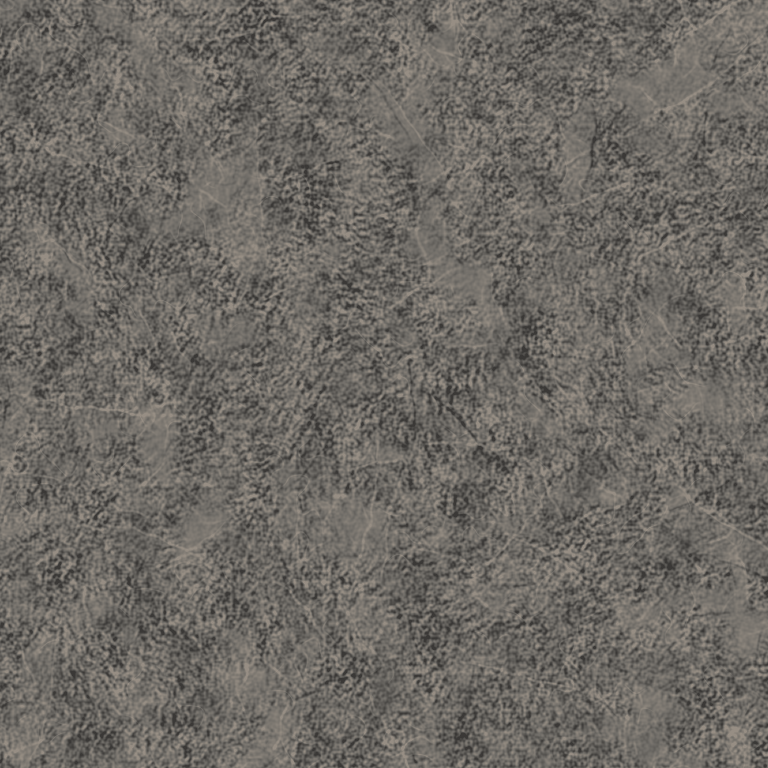
Give the GLSL for this texture, as a Shadertoy shader.

```glsl
// Worn grey stone hide: crackled directional grain, smooth rubbed patches and thin creases.
#define DARK vec3(0.320, 0.311, 0.298)
#define MID vec3(0.436, 0.424, 0.404)
#define LIGHT vec3(0.540, 0.513, 0.479)
#define GRAIN_SCALE 178.0
#define STREAK_STRENGTH 1.08
#define SPECK_STRENGTH 1.12
#define MOTTLE_STRENGTH 0.84
#define WORN_LIFT 0.30
#define WORN_CALM 0.72
#define CREASE_STRENGTH 0.62
#define CREASE_WIDTH 0.0018
#define PI 3.14159265

float hash(vec2 p) {
    return fract(sin(dot(p, vec2(127.1, 311.7))) * 43758.5453);
}

vec2 gradient(vec2 cell) {
    float angle = 2.0 * PI * hash(cell);
    return vec2(cos(angle), sin(angle));
}

// Gradient noise, roughly -0.7 to 0.7
float noise(vec2 p) {
    vec2 i = floor(p), f = fract(p);
    vec2 u = f * f * f * (f * (f * 6.0 - 15.0) + 10.0);
    vec2 e = vec2(1.0, 0.0);
    float low = mix(dot(gradient(i), f), dot(gradient(i + e), f - e), u.x);
    float high = mix(dot(gradient(i + e.yx), f - e.yx), dot(gradient(i + 1.0), f - 1.0), u.x);
    return mix(low, high, u.y);
}

float fbm(vec2 p) {
    float sum = 0.0, amp = 0.6;
    for (int i = 0; i < 4; i++) {
        sum += amp * noise(p);
        p = mat2(1.6, 1.2, -1.2, 1.6) * p + 13.7;
        amp *= 0.6;
    }
    return sum;
}

// Stretched grain that follows a turning direction
float streaks(vec2 p) {
    float flow = 0.85 + 2.2 * noise(p * 3.2 + 4.0) + 1.2 * noise(p * 11.0 + 31.0);
    float sum = 0.0, power = 0.0;
    for (int i = 0; i < 6; i++) {
        float angle = float(i) * PI / 6.0;
        float weight = exp(3.0 * (cos(2.0 * (flow - angle)) - 1.0));
        vec2 along = vec2(cos(angle), sin(angle));
        vec2 q = vec2(dot(p, along), dot(p, vec2(-along.y, along.x)));
        sum += weight * noise(q * GRAIN_SCALE * vec2(0.34, 0.9) + 17.0 * float(i));
        power += weight * weight;
    }
    return sum / sqrt(power);
}

// Scattered bent creases: x = signed line, y = smooth flake beside the line
vec2 creases(vec2 p, float cells, float seed) {
    float pixel = 1.0 / iResolution.y;
    vec2 home = floor(p * cells), result = vec2(0.0);
    for (int y = -1; y <= 1; y++)
    for (int x = -1; x <= 1; x++) {
        vec2 cell = home + vec2(x, y);
        vec2 id = cell + seed;
        vec2 centre = (cell + vec2(hash(id + 0.3), hash(id + 5.1))) / cells;
        float angle = PI * hash(id + 9.7);
        float reach = mix(0.25, 0.85, hash(id + 2.9)) / cells;
        vec2 along = vec2(cos(angle), sin(angle)), d = p - centre;
        vec2 q = vec2(dot(d, along), dot(d, vec2(-along.y, along.x)));
        float t = q.x / reach;
        float bend = (hash(id + 7.3) - 0.5) * 0.45 * reach;
        q.y -= bend * (1.0 - t * t);
        float fade = smoothstep(1.0, 0.3, abs(t));
        float line = fade * smoothstep(CREASE_WIDTH + pixel, 0.0, abs(q.y));
        float tint = hash(id + 3.3) < 0.14 ? -0.8 : 0.3 + 0.7 * hash(id + 6.1);
        result.x += line * tint;
        float oval = smoothstep(1.0, 0.75, length(vec2(t * 1.2, q.y / (0.45 * reach))));
        float side = smoothstep(-pixel, pixel, q.y);
        result.y = max(result.y, oval * side * step(0.72, hash(id + 8.8)));
    }
    return result;
}

void mainImage(out vec4 fragColor, in vec2 fragCoord) {
    vec2 p = fragCoord / iResolution.y;
    vec2 wobble = vec2(noise(p * 38.0), noise(p * 38.0 + 50.0));
    vec2 bent = p + 0.006 * wobble;

    // Creases in four sizes, plus a broken web of veins
    vec2 marks = creases(bent, 5.0, 11.0);
    marks += creases(bent, 9.0, 47.0) * vec2(0.9, 0.8);
    marks += creases(bent, 17.0, 83.0) * vec2(0.75, 0.5);
    marks += creases(bent, 31.0, 29.0) * vec2(0.5, 0.3);
    float vein = smoothstep(0.06, 0.0, abs(noise(bent * 30.0 + 8.0)));
    marks.x += 0.5 * vein * smoothstep(0.0, 0.3, noise(p * 14.0 + 70.0));

    // Rubbed patches calm the grain and lift the tone
    float worn = smoothstep(0.0, 0.42, fbm(bent * 7.5 + 21.0));
    worn = clamp(worn + 0.55 * marks.y, 0.0, 1.0);

    // Grain, specks and mottling
    float grain = STREAK_STRENGTH * streaks(bent);
    grain += SPECK_STRENGTH * noise(p * GRAIN_SCALE * 1.15 + 90.0);
    grain *= 1.0 + 0.7 * noise(p * 19.0 + 40.0);
    float tone = 0.39 + MOTTLE_STRENGTH * fbm(bent * 14.0 + 60.0) * (1.0 - 0.5 * worn);
    tone += WORN_LIFT * worn + grain * (1.0 - WORN_CALM * worn);
    tone += CREASE_STRENGTH * clamp(marks.x, -1.0, 1.0);

    // Neutral darks to warm lights
    tone = clamp(tone, -0.4, 1.25);
    vec3 color = mix(DARK, MID, min(2.0 * tone, 1.0));
    color = mix(color, LIGHT, max(2.0 * tone - 1.0, 0.0));
    fragColor = vec4(color, 1.0);
}
```
